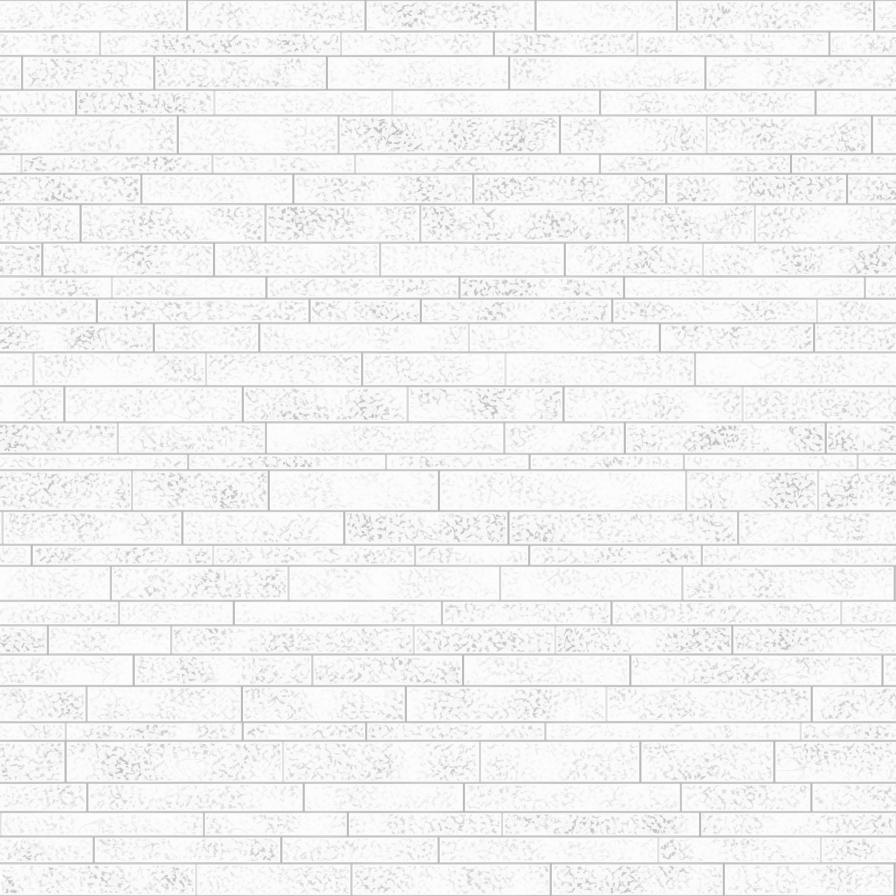
Write a three.js fragment shader that draws this texture.

```glsl
// Pale ledger-stone cladding: thirty courses of uneven height, five long slabs in each.
// Courses are summed from a height list, joints are jittered by hash, and every slab
// gets its own amount of fine grey pitting made from stretched gradient noise.
varying vec2 vUv;

float hash(vec2 p) {
  return fract(sin(dot(p, vec2(127.1, 311.7))) * 43758.5453);
}

vec2 gradientAt(vec2 cell) {
  float angle = 6.28318 * hash(cell);
  return vec2(cos(angle), sin(angle));
}

float gradientNoise(vec2 p) {
  vec2 i = floor(p), f = fract(p);
  vec2 u = f * f * f * (f * (f * 6.0 - 15.0) + 10.0);
  float a = dot(gradientAt(i), f);
  float b = dot(gradientAt(i + vec2(1.0, 0.0)), f - vec2(1.0, 0.0));
  float c = dot(gradientAt(i + vec2(0.0, 1.0)), f - vec2(0.0, 1.0));
  float d = dot(gradientAt(i + vec2(1.0, 1.0)), f - vec2(1.0, 1.0));
  return mix(mix(a, b, u.x), mix(c, d, u.x), u.y);
}

// Walks down sixteen courses, tracking the current course and the nearest bed joint
void scanCourses(mat4 heights, float y, inout float edge, inout float course, inout float bedDist) {
  for (int i = 0; i < 4; i++) {
    for (int j = 0; j < 4; j++) {
      edge += heights[i][j] / 768.0;
      course += step(edge, y);
      bedDist = min(bedDist, abs(y - edge));
    }
  }
}

// Soft thin line of a given half width
float line(float dist, float halfWidth) {
  return 1.0 - smoothstep(0.2 * halfWidth, halfWidth, dist);
}

void main() {
  // Courses, from the top down
  float y = 1.0 - vUv.y;
  float edge = 0.0, course = 0.0, bedDist = y;
  scanCourses(mat4(27, 21, 29, 22, 33, 17, 26, 33, 29, 19, 21, 25, 29, 31, 27, 14),
              y, edge, course, bedDist);
  scanCourses(mat4(35, 29, 18, 30, 21, 25, 27, 31, 16, 36, 25, 21, 23, 28, 0, 0),
              y, edge, course, bedDist);

  // Upright joints: one jittered joint in each fifth of the course
  float x = vUv.x * 5.0 + 5.0 * hash(vec2(course, 4.7));
  float cell = floor(x), slab = cell - 1.0;
  float jointDist = 1.0, jointTone = 0.0;
  for (int k = -1; k <= 1; k++) {
    float id = cell + float(k);
    vec2 key = vec2(mod(id, 5.0), course);
    float joint = id + 0.5 + 0.46 * (hash(key + 17.3) - 0.5);
    slab += step(joint, x);
    float dist = abs(x - joint) / 5.0;
    if (dist < jointDist) {
      jointDist = dist;
      jointTone = mix(0.4, 1.0, smoothstep(0.0, 0.7, hash(key + 41.9)));
    }
  }

  // Grain is shifted per slab so it breaks at the joints
  vec2 slabKey = vec2(mod(slab, 5.0), course);
  vec2 p = vUv + 3.0 * vec2(hash(slabKey + 2.1), hash(slabKey + 8.6));
  float roughness = mix(0.35, 1.0, hash(slabKey + 60.2));
  float patches = clamp(0.8 + 1.5 * gradientNoise(p * 24.0), 0.15, 1.5);
  float density = roughness * patches;

  // Small chips leaning both ways, plus a few hair-thin veins
  float chipsA = gradientNoise(mat2(0.8, -0.6, 0.6, 0.8) * p * vec2(190.0, 250.0));
  float chipsB = gradientNoise(mat2(0.7, 0.7, -0.7, 0.7) * p * vec2(180.0, 240.0) + 37.0);
  float chips = smoothstep(0.06, 0.55, max(chipsA, chipsB));
  float vein = line(abs(gradientNoise(p * vec2(34.0, 48.0) + 9.0)), 0.06)
             * smoothstep(0.0, 0.35, gradientNoise(p * 21.0 + 70.0));
  float pitting = density * chips + 0.2 * vein;

  // Clean pale rim beside every joint
  float inside = smoothstep(0.0015, 0.0045, min(bedDist, jointDist));

  // Shade: stone with a faint dusting, pitting, then the joints
  float shade = 0.992 - inside * (0.19 * clamp(pitting, 0.0, 1.0) + 0.018 * density);
  float bedTone = 0.785 + 0.06 * gradientNoise(vec2(vUv.x * 18.0, course * 3.7));
  shade = mix(shade, bedTone, line(bedDist, 0.0021));
  shade = mix(shade, 0.73, jointTone * line(jointDist, 0.002));
  gl_FragColor = vec4(vec3(shade), 1.0);
}
```
